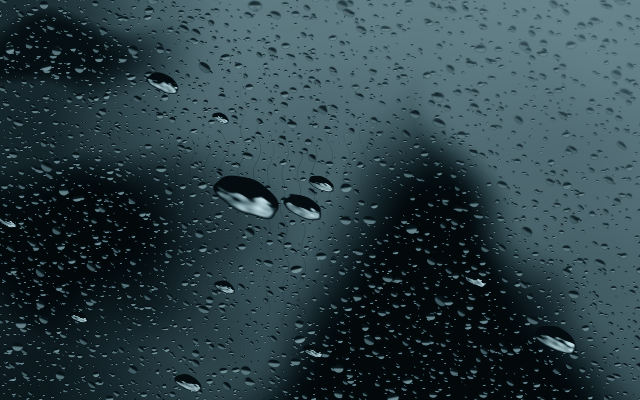
Give the GLSL for this texture, as a Shadertoy shader.

```glsl
vec2 hash2(vec2 p) {
    p = vec2(dot(p, vec2(127.1, 311.7)), dot(p, vec2(269.5, 183.3)));
    return fract(sin(p) * 43758.55);
}

float gradientNoise(vec2 p) {
    vec2 i = floor(p), f = fract(p), u = f * f * (3.0 - 2.0 * f);
    vec2 e = vec2(1, 0);
    float a = dot(hash2(i) * 2.0 - 1.0, f);
    float b = dot(hash2(i + e.xy) * 2.0 - 1.0, f - e.xy);
    float c = dot(hash2(i + e.yx) * 2.0 - 1.0, f - e.yx);
    float d = dot(hash2(i + 1.0) * 2.0 - 1.0, f - 1.0);
    return mix(mix(a, b, u.x), mix(c, d, u.x), u.y);
}

vec2 rotate(vec2 p, float angle) {
    float c = cos(angle), s = sin(angle);
    return vec2(c * p.x + s * p.y, c * p.y - s * p.x);
}

float blob(vec2 p, vec2 centre, vec2 radii) {
    return smoothstep(1.5, 0.4, length((p - centre) / radii));
}

// Out-of-focus sky and trees, as a brightness level
float background(vec2 p) {
    float sky = 0.45 + 0.46 * p.y + 0.12 * (p.x - 0.8);
    sky += 0.08 * gradientNoise(p * 4.0);
    vec2 w = p + 0.1 * vec2(gradientNoise(p * 5.0), gradientNoise(p * 5.0 + 9.0));

    float drop = 0.8 - w.y;
    float fir = abs(w.x - 1.04 - 0.07 * drop) - 0.6 * drop;
    float trees = smoothstep(0.08, -0.15, fir) * smoothstep(0.9, 0.5, p.y);
    trees = max(trees, blob(w, vec2(0.15, 0.39), vec2(0.43, 0.27)));
    trees = max(trees, 0.95 * blob(w, vec2(0.12, 0.86), vec2(0.3, 0.12)));
    trees = max(trees, 0.7 * smoothstep(0.58, 0.05, w.x));
    return sky * (1.0 - trees);
}

// Each drop shows the scene upside down: dark above, bright below
void addDrop(inout float level, vec2 q, float edge, float lit, float opacity) {
    float d = length(q);
    float mask = smoothstep(1.0 + edge, 1.0 - edge, d) * opacity;
    float glow = smoothstep(-0.35, 0.25, 0.15 * q.x - q.y);
    glow *= smoothstep(1.25, 0.8, d);
    level = mix(level, mix(0.06, lit, glow), mask);
}

void addDropLayer(inout float level, vec2 p, float cell, vec2 sizes, float share, float haze) {
    vec2 id = floor(p / cell);
    for (int y = -1; y <= 1; y++)
    for (int x = -1; x <= 1; x++) {
        vec2 n = id + vec2(x, y);
        vec2 h = hash2(n + cell * 900.0), k = hash2(n + 37.0 + cell * 500.0);
        if (k.x > share) continue;
        float r = mix(sizes.x, sizes.y, h.x * k.x / share);
        vec2 q = rotate(p - (n + h) * cell, -0.3 + 0.9 * (k.y - 0.5)) / r;
        q.y *= 1.2 + 0.45 * h.y;
        q *= 1.0 + 0.1 * sin(2.0 * q.x + 40.0 * h.x);
        float edge = clamp(0.9 / (iResolution.y * r), 0.12, 0.5) + 0.25 * haze;
        addDrop(level, q, edge, 0.6 + 0.5 * k.y, 1.0 - 0.55 * haze);
    }
}

// Large drops: dark lens with a streaked bright crescent
void addLargeDrop(inout float level, vec2 p, vec3 place) {
    vec2 q = rotate(p - place.xy, -0.42) / place.z;
    float ragged = gradientNoise(q * vec2(2.5, 7.0) + place.xy * 20.0);
    q.y = q.y * 2.0 + 0.22 * q.x * q.x;
    q *= 1.0 + 0.16 * gradientNoise(q * 1.5 + place.xy * 9.0);
    float d = length(q), edge = 1.2 / (iResolution.y * place.z);
    float crescent = smoothstep(0.0, 0.3, 0.35 * q.x - q.y + 0.8 * ragged + 0.08);
    crescent *= smoothstep(1.0, 0.85, d);
    float lit = 1.1 + 0.45 * q.x + 1.1 * ragged;
    float inside = mix(0.02, max(lit, 0.15), crescent);
    level = mix(level, inside, smoothstep(1.0 + edge, 1.0 - edge, d));
}

void mainImage(out vec4 fragColor, in vec2 fragCoord) {
    vec2 p = fragCoord / iResolution.y;
    float level = background(p);

    // Thin wandering trails
    float column = p.x + 0.006 * sin(p.y * 65.0 + 3.0 * p.x) + 0.03 * gradientNoise(p * 7.0);
    float line = abs(fract(column * 26.0) - 0.5) / 26.0;
    float trail = smoothstep(0.0025, 0.0, line) * smoothstep(-0.2, 0.2, gradientNoise(p * 6.0));
    level *= 1.0 - 0.2 * trail * blob(p, vec2(0.68, 0.45), vec2(0.3, 0.32));

    // Small drops, hazier towards the upper right, crowded on the left
    float haze = smoothstep(0.9, 1.9, p.x * 0.6 + p.y);
    float crowd = smoothstep(0.7, 0.1, p.x);
    addDropLayer(level, p, 0.019, vec2(0.0025, 0.0055), 0.6 + 0.15 * crowd - 0.4 * haze, haze);
    addDropLayer(level, p, 0.031, vec2(0.005, 0.0105), 0.7 + 0.2 * crowd - 0.2 * haze, haze);
    addDropLayer(level, p, 0.058, vec2(0.008, 0.017), 0.65, haze);

    vec3 large[12] = vec3[12](
        vec3(0.62, 0.51, 0.085), vec3(0.758, 0.483, 0.051), vec3(0.804, 0.542, 0.033),
        vec3(0.408, 0.794, 0.042), vec3(0.552, 0.706, 0.022), vec3(0.02, 0.447, 0.025),
        vec3(1.39, 0.154, 0.056), vec3(0.471, 0.044, 0.036), vec3(0.783, 0.123, 0.026),
        vec3(0.198, 0.208, 0.023), vec3(0.563, 0.283, 0.027), vec3(1.19, 0.302, 0.029));
    for (int i = 0; i < 12; i++) addLargeDrop(level, p, large[i]);

    // Cold teal grading
    vec3 shadow = vec3(0.01, 0.035, 0.045), light = vec3(0.41, 0.52, 0.55);
    vec3 colour = mix(shadow, light, pow(vec3(max(level, 0.0)), vec3(1.1, 0.92, 0.88)));
    fragColor = vec4(colour, 1.0);
}
```
